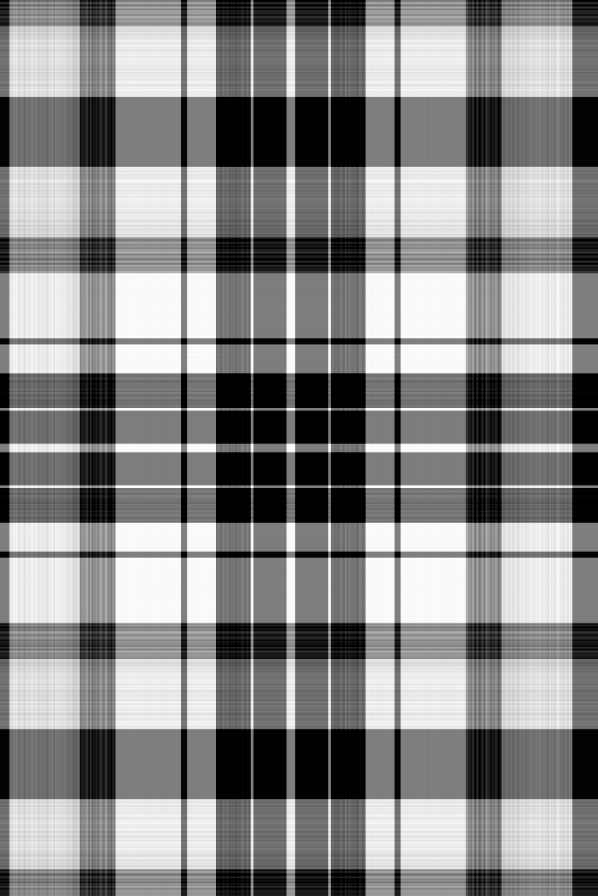
A WebGL 1 fragment shader for this pattern:

```glsl
precision highp float;
// Black, white and grey tartan: one mirrored sett across, with streaked threads.
uniform vec2 u_resolution;

// Layered sines give fine, uneven thread streaks in about -1..1.
float streaks(float t) {
  float fine = sin(t * 1.93 + 1.7 * sin(t * 0.37));
  float medium = sin(t * 1.27 + 2.1 * sin(t * 0.23 + 1.0));
  float broad = sin(t * 0.31 + 1.4 * sin(t * 0.11));
  return 0.4 * fine + 0.35 * medium + 0.25 * broad;
}

// Smooth-edged coverage of the stripe from a to b.
float stripe(float d, float a, float b, float soft) {
  return clamp((d - a) / soft + 0.5, 0.0, 1.0)
       - clamp((d - b) / soft + 0.5, 0.0, 1.0);
}

// Brightness of one thread at signed distance t from the sett centre.
float threadTone(float t, float soft) {
  float d = abs(mod(t + 271.0, 542.0) - 271.0);
  float s = streaks(t);
  float tone = 0.98 + 0.015 * s;

  // central pair of black bars, then streaked bars outside the pinstripes
  tone = mix(tone, 0.0, stripe(d, 3.7, 32.0, soft));
  tone = mix(tone, -0.06 + 0.11 * s, stripe(d, 34.3, 64.0, soft));

  // narrow black line in the white field
  tone = mix(tone, 0.02, stripe(d, 88.8, 94.0, soft));

  // worn dark band, worn white field and outer black bar
  tone = mix(tone, 0.18 + 0.25 * s, stripe(d, 150.0, 181.0, soft * 1.5));
  float wornWhite = 0.87 - 0.10 * (1.0 - smoothstep(181.0, 200.0, d)) + 0.10 * s;
  tone = mix(tone, wornWhite, stripe(d, 181.0, 241.0, soft));
  return mix(tone, 0.01, stripe(d, 241.0, 301.0, soft));
}

void main() {
  vec2 size = vec2(512.0, 768.0);
  vec2 p = gl_FragCoord.xy / u_resolution * size - vec2(249.0, 384.0);
  vec2 soft = size / u_resolution;

  // warp and weft show equally at every crossing
  float cloth = 0.5 * (threadTone(p.x, soft.x) + threadTone(p.y, soft.y));
  gl_FragColor = vec4(vec3(clamp(cloth, 0.0, 1.0)), 1.0);
}
```
